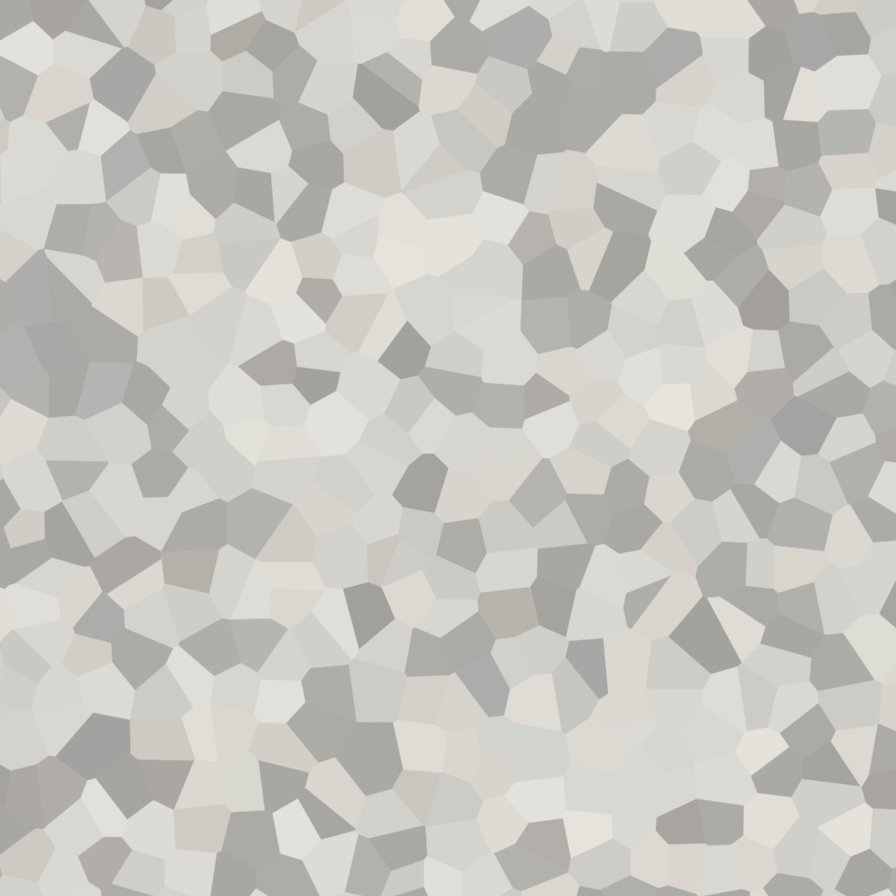
Reproduce this pattern procedurally as a Shadertoy shader.

```glsl
// Irregular mosaic of flat, pale and mid grey stone chips.
// Each chip is a Voronoi cell around a jittered grid site; neighbouring
// chips are blended by their distance to the shared border.

const float CELLS_PER_SIDE = 20.5;
const float JITTER = 0.98;
const float DARK_SHARE = 0.36;
const float EDGE_PIXELS = 0.75;
const int REACH = 2;

const vec3 LIGHT_STONE = vec3(0.839, 0.834, 0.810);
const vec3 DARK_STONE = vec3(0.675, 0.671, 0.655);
const vec3 WARM_SHIFT = vec3(0.010, -0.002, -0.010);

// Three random values in 0..1 for a grid cell
vec3 hash32(vec2 p) {
    vec3 q = fract(vec3(p.xyx) * vec3(0.1031, 0.1030, 0.0973));
    q += dot(q, q.yxz + 33.33);
    return fract((q.xxy + q.yzz) * q.zyx);
}

// Position of the chip centre belonging to a grid cell
vec2 chipSite(vec2 cell) {
    return cell + 0.5 + JITTER * (hash32(cell + 17.0).xy - 0.5);
}

// Flat colour of a chip: light or dark stone with small tone and tint changes
vec3 chipColor(vec2 cell) {
    vec3 pick = hash32(cell + 151.0);
    vec3 vary = hash32(cell + 293.0);
    bool isDark = pick.x < DARK_SHARE;
    float tone = vary.x + vary.y - 1.0;
    float warmth = pick.y + pick.z - 1.0;
    vec3 stone = isDark ? DARK_STONE : LIGHT_STONE;
    return stone + tone * (isDark ? 0.048 : 0.064) + warmth * WARM_SHIFT;
}

// Grid cell whose site lies closest to p
vec2 nearestCell(vec2 p) {
    vec2 home = floor(p);
    vec2 best = home;
    float bestDistance = 1e3;
    for (int y = -REACH; y <= REACH; y++) {
        for (int x = -REACH; x <= REACH; x++) {
            vec2 cell = home + vec2(x, y);
            float d = distance(p, chipSite(cell));
            if (d < bestDistance) {
                bestDistance = d;
                best = cell;
            }
        }
    }
    return best;
}

// Distance from p to the border between the chips of sites a and b
float borderDistance(vec2 p, vec2 a, vec2 b) {
    return dot(0.5 * (a + b) - p, normalize(b - a));
}

// Colour at p, mixing in neighbours within softness of a border
vec3 mosaic(vec2 p, float softness) {
    vec2 own = nearestCell(p);
    vec2 ownSite = chipSite(own);
    vec3 sum = chipColor(own);
    float total = 1.0;
    for (int y = -REACH; y <= REACH; y++) {
        for (int x = -REACH; x <= REACH; x++) {
            if (x == 0 && y == 0) continue;
            vec2 cell = own + vec2(x, y);
            float d = max(borderDistance(p, ownSite, chipSite(cell)), 0.0);
            float weight = max(softness - d, 0.0) / (softness + d);
            sum += weight * chipColor(cell);
            total += weight;
        }
    }
    return sum / total;
}

void mainImage(out vec4 fragColor, in vec2 fragCoord) {
    float scale = CELLS_PER_SIDE / iResolution.y;
    vec3 color = mosaic(fragCoord * scale, EDGE_PIXELS * scale);
    fragColor = vec4(color, 1.0);
}
```
